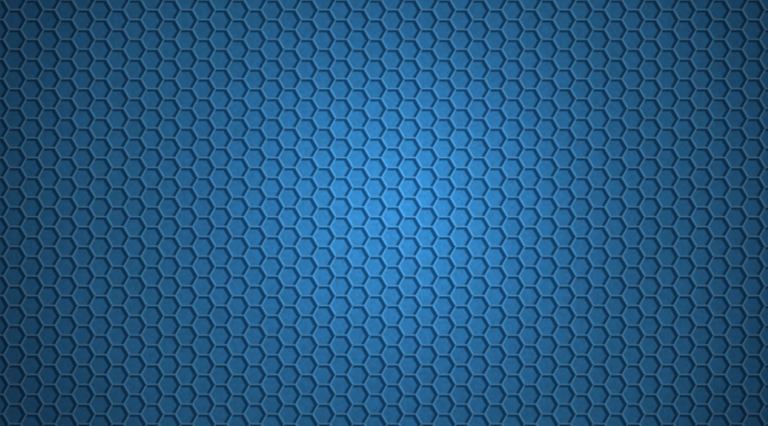
A Shadertoy shader for this pattern:

```glsl
// Embossed blue honeycomb: flat-topped hexagons pressed into a sheet lit from the side.
// A hexagon distance, shifted both ways along the light, gives a bright and a dark
// flank to each border; a radial gradient lights the sheet from near its centre.
#define COLUMNS 44.7
#define ROWS 21.6
#define ANCHOR vec2(0.3984, 0.374)
#define GLOW_CENTRE vec2(0.52, 0.52)
#define LIGHT_SHIFT vec2(0.075, 0.035)
#define SHADOW_SHIFT vec2(-0.065, -0.030)
#define LIGHT_HALF_WIDTH 0.040
#define SHADOW_HALF_WIDTH 0.085
#define SOFTNESS 0.065
#define HIGHLIGHT 0.72
#define SHADOW 0.80
#define GRAIN 0.06

const vec2 PERIOD = vec2(1.7320508, 1.0);

float hash(vec2 p) {
    return fract(sin(dot(p, vec2(127.1, 311.7))) * 43758.5453);
}

float valueNoise(vec2 p) {
    vec2 cell = floor(p), f = fract(p);
    f = f * f * (3.0 - 2.0 * f);
    float low = mix(hash(cell), hash(cell + vec2(1, 0)), f.x);
    float high = mix(hash(cell + vec2(0, 1)), hash(cell + vec2(1, 1)), f.x);
    return mix(low, high, f.y);
}

// Offset from the nearest hexagon centre, out of two interleaved lattices.
vec2 hexLocal(vec2 p) {
    vec2 a = mod(p + 0.5 * PERIOD, PERIOD) - 0.5 * PERIOD;
    vec2 b = mod(p, PERIOD) - 0.5 * PERIOD;
    return dot(a, a) < dot(b, b) ? a : b;
}

// Distance inward from the hexagon border; neighbours are one unit apart.
float borderDistance(vec2 p) {
    vec2 q = abs(hexLocal(p));
    return 0.5 - max(q.y, dot(q, vec2(0.8660254, 0.5)));
}

float band(float dist, float halfWidth, float blur) {
    return 1.0 - smoothstep(halfWidth - blur, halfWidth + blur, dist);
}

// Radial ramp from the bright middle to the dim corners.
vec3 sheetColour(vec2 uv, float aspect) {
    float r = length((uv - GLOW_CENTRE) * vec2(aspect, 1.08));
    vec3 c = mix(vec3(0.22, 0.57, 0.84), vec3(0.165, 0.43, 0.64), smoothstep(0.0, 0.45, r));
    c = mix(c, vec3(0.13, 0.33, 0.48), smoothstep(0.28, 0.72, r));
    return mix(c, vec3(0.085, 0.22, 0.33), smoothstep(0.65, 1.08, r));
}

void mainImage(out vec4 fragColor, in vec2 fragCoord) {
    vec2 uv = fragCoord / iResolution.xy;
    vec2 p = (uv - ANCHOR) * vec2(COLUMNS * 0.8660254, ROWS);
    float blur = max(SOFTNESS, 0.7 * ROWS / iResolution.y);
    vec3 sheet = sheetColour(uv, iResolution.x / iResolution.y);

    // Flat faces with slight variation per cell and fine mottling
    vec2 centre = floor((p - hexLocal(p)) * 2.0 + 0.5);
    float wear = 0.5 * hash(centre) + 1.5 * valueNoise(p * 7.0) - 1.0;
    vec3 colour = sheet * (1.0 + GRAIN * wear);

    // Dark flank of each border
    float shade = band(borderDistance(p - SHADOW_SHIFT), SHADOW_HALF_WIDTH, blur);
    colour = mix(colour, sheet * vec3(0.26, 0.45, 0.53), SHADOW * shade);

    // Lit flank of each border
    float lit = band(borderDistance(p - LIGHT_SHIFT), LIGHT_HALF_WIDTH, blur);
    vec3 litColour = sheet * 1.12 + vec3(0.15, 0.13, 0.10);
    colour = mix(colour, litColour, HIGHLIGHT * lit);

    fragColor = vec4(clamp(colour, 0.0, 1.0), 1.0);
}
```
